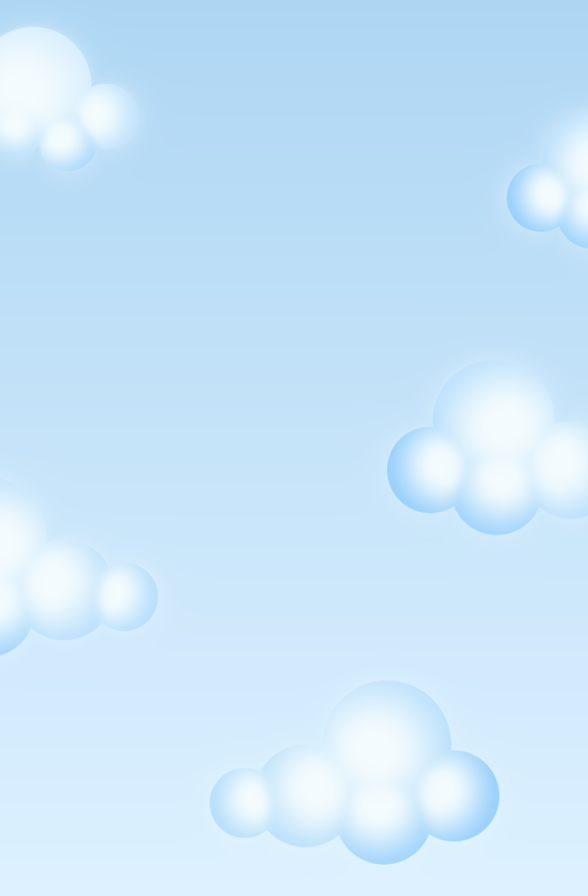
Write a Shadertoy shader that draws this background.

```glsl
const vec3 SKY_TOP = vec3(0.682, 0.839, 0.953);
const vec3 SKY_LOW = vec3(0.868, 0.945, 1.0);
const vec3 PUFF_LIGHT = vec3(0.950, 0.983, 0.992);
const vec3 PUFF_SHADE = vec3(0.600, 0.815, 0.985);
const vec3 HALO_COLOR = vec3(0.900, 0.965, 1.0);
const float HALO_SIZE = 0.010;
const float HALO_STRENGTH = 0.32;
const float PUFF_BLEND = 7.0;   // higher gives sharper seams between puffs
const float LIGHT_SHIFT = 0.48; // how far highlights lean to the cloud core
const vec2 CLOUD_CORE = vec2(-0.45, -0.25);

const int CLOUD_COUNT = 5;
const int WIDE_PUFFS = 5;
const int SMALL_PUFFS = 4;

// Puffs: centre, radius and shade, in units of the main puff radius.
// The wide cloud comes first, then the small one.
const vec4 PUFFS[9] = vec4[9](
    vec4( 0.00,  0.00, 1.00, 0.62),
    vec4(-1.27, -0.80, 0.80, 0.62),
    vec4(-2.22, -0.91, 0.545, 0.65),
    vec4(-0.05, -1.11, 0.76, 0.90),
    vec4( 1.04, -0.80, 0.71, 1.00),
    vec4( 0.00,  0.00, 1.00, 0.30),
    vec4( 1.24, -0.54, 0.56, 0.52),
    vec4( 0.60, -0.98, 0.50, 0.75),
    vec4(-0.28, -0.74, 0.48, 0.65)
);

// Clouds: main puff centre, radius and facing (-1 is mirrored),
// in units of the canvas height. The first one is the small cloud.
const vec4 CLOUDS[CLOUD_COUNT] = vec4[CLOUD_COUNT](
    vec4( 0.037, 0.905, 0.0650,  1.0),
    vec4( 0.659, 0.822, 0.0534, -1.0),
    vec4( 0.551, 0.530, 0.0680, -1.0),
    vec4(-0.018, 0.398, 0.0703, -1.0),
    vec4( 0.432, 0.169, 0.0716,  1.0)
);

// Darkens a puff away from its highlight, most of all near the rim.
float puffShade(vec2 offset, vec4 puff) {
    vec2 toCore = CLOUD_CORE - puff.xy;
    vec2 highlight = LIGHT_SHIFT * toCore / (length(toCore) + 0.55);
    float spread = length(offset / puff.z - highlight);
    return puff.w * smoothstep(0.25, 1.42, spread);
}

vec3 drawCloud(vec3 background, vec2 position, vec4 cloud, int first, int count) {
    vec2 local = (position - cloud.xy) / cloud.z;
    local.x *= cloud.w;

    float edge = 1e3;
    float shadeSum = 0.0;
    float weightSum = 0.0;
    for (int i = first; i < first + count; i++) {
        vec4 puff = PUFFS[i];
        vec2 offset = local - puff.xy;
        float reach = length(offset);
        edge = min(edge, reach - puff.z);
        float weight = exp(-PUFF_BLEND * min(reach / puff.z, 8.0));
        shadeSum += weight * puffShade(offset, puff);
        weightSum += weight;
    }
    edge *= cloud.z;

    // Soft halo, then the body with a smooth outline
    float halo = HALO_STRENGTH * exp(-max(edge, 0.0) / HALO_SIZE);
    vec3 color = mix(background, HALO_COLOR, halo);
    vec3 body = mix(PUFF_LIGHT, PUFF_SHADE, shadeSum / weightSum);
    float pixel = 1.0 / iResolution.y;
    return mix(color, body, 1.0 - smoothstep(-pixel, pixel, edge));
}

void mainImage(out vec4 fragColor, in vec2 fragCoord) {
    vec2 position = fragCoord / iResolution.y;
    vec3 color = mix(SKY_LOW, SKY_TOP, position.y);

    for (int i = 0; i < CLOUD_COUNT; i++) {
        bool small = i == 0;
        color = drawCloud(color, position, CLOUDS[i],
                          small ? WIDE_PUFFS : 0,
                          small ? SMALL_PUFFS : WIDE_PUFFS);
    }
    fragColor = vec4(color, 1.0);
}
```
